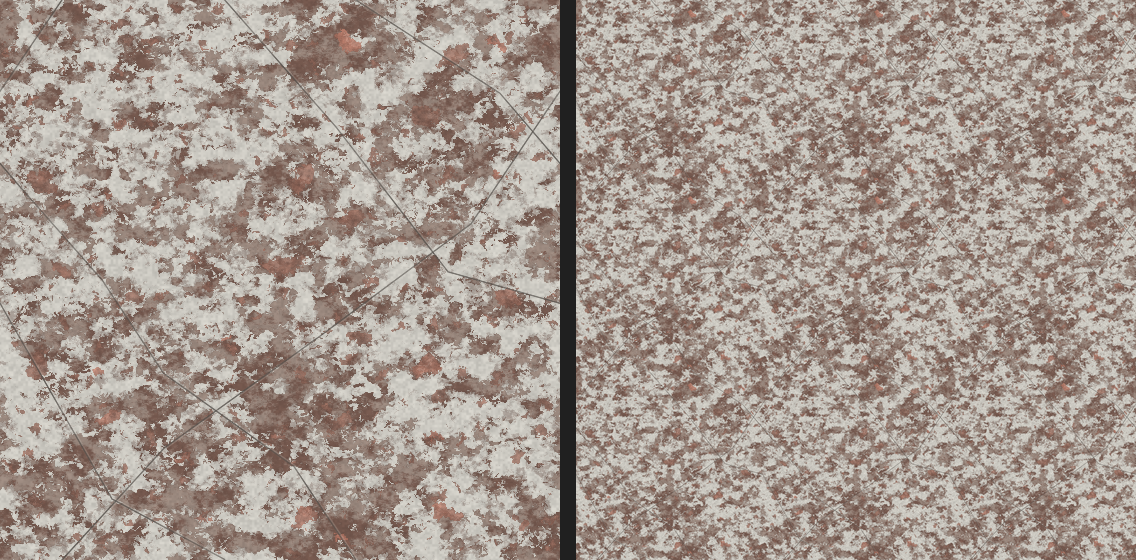
Left: one tile. Right: repeated 3 by 3.
Give the GLSL for this texture, as a WebGL 1 fragment shader.

```glsl
precision highp float;
// Weathered wall: ragged pale plaster flaking off red-brown clay, crossed by
// thin kinked cracks. Wrapped fractal noise is thresholded into plaster, with
// scattered chips and gashes; cracks are polylines that wind around the tile.
uniform vec2 u_resolution;

const vec3 PLASTER_LIGHT = vec3(0.80, 0.79, 0.76);
const vec3 PLASTER_STAINED = vec3(0.65, 0.61, 0.58);
const vec3 CLAY_DARK = vec3(0.45, 0.34, 0.30);
const vec3 CLAY_DUSTY = vec3(0.60, 0.53, 0.49);
const vec3 CHIP_BROWN = vec3(0.53, 0.38, 0.33);
const vec3 CHIP_SALMON = vec3(0.70, 0.45, 0.38);
const vec3 CRACK_GRAY = vec3(0.34, 0.32, 0.30);

vec2 hash2(vec2 cell, float seed) {
  vec3 q = fract((cell.xyx + seed * 17.3) * vec3(0.1031, 0.1030, 0.0973));
  q += dot(q, q.yzx + 33.33);
  return fract((q.xx + q.yz) * q.zy);
}

vec2 wrapCell(vec2 cell, vec2 count) {
  return floor(mod(cell + 0.5, count));
}

// Value noise that repeats on the unit square; freq must be whole
float noise(vec2 p, vec2 freq, float seed) {
  vec2 cell = floor(p * freq);
  vec2 f = p * freq - cell;
  f = f * f * f * (f * (f * 6.0 - 15.0) + 10.0);
  float a = hash2(wrapCell(cell, freq), seed).x;
  float b = hash2(wrapCell(cell + vec2(1.0, 0.0), freq), seed).x;
  float c = hash2(wrapCell(cell + vec2(0.0, 1.0), freq), seed).x;
  float d = hash2(wrapCell(cell + 1.0, freq), seed).x;
  return mix(mix(a, b, f.x), mix(c, d, f.x), f.y);
}

// Fractal noise centred on zero
float fbm(vec2 p, vec2 freq, float gain, float seed) {
  float sum = 0.0, total = 0.0, weight = 1.0;
  for (int i = 0; i < 5; i++) {
    sum += weight * (noise(p, freq, seed + float(i)) - 0.5);
    total += weight;
    weight *= gain;
    freq *= 2.0;
  }
  return sum / total;
}

// Scattered tilted ellipses: x = signed distance, y = random tint
vec2 flakes(vec2 p, float grid, float size, float aspect, float seed) {
  vec2 nearest = vec2(1.0, 0.0);
  vec2 home = floor(p * grid);
  for (int j = -1; j <= 1; j++) {
    for (int i = -1; i <= 1; i++) {
      vec2 cell = home + vec2(float(i), float(j));
      vec2 id = wrapCell(cell, vec2(grid));
      vec2 place = hash2(id, seed);
      vec2 shape = hash2(id, seed + 1.0);
      vec2 d = p * grid - cell - 0.2 - 0.6 * place;
      float angle = (shape.x - 0.5) * 1.8;
      float c = cos(angle), s = sin(angle);
      d = vec2(c * d.x + s * d.y, (c * d.y - s * d.x) * aspect);
      float radius = size * (0.3 + 0.7 * shape.y * shape.y);
      float dist = (length(d) - radius) / grid;
      if (dist < nearest.x) nearest = vec2(dist, fract(place.x * 7.0 + shape.y));
    }
  }
  return nearest;
}

// Signed distance to a kinked line running up the tile, shifting by winding
float crack(vec2 p, float knots, float winding, float start, float seed) {
  float k = floor(p.y * knots);
  float a = hash2(vec2(mod(k, knots), 3.0), seed).x;
  float b = hash2(vec2(mod(k + 1.0, knots), 3.0), seed).x;
  float sway = 0.2;
  float slope = winding + sway * (b - a) * knots;
  float x = start + winding * p.y + sway * mix(a, b, p.y * knots - k);
  return (fract(p.x - x + 0.5) - 0.5) / sqrt(1.0 + slope * slope);
}

vec3 addCrack(vec3 color, float dist, float fade, float pixel) {
  float soft = 0.0005 + 0.5 * pixel;
  float lip = 1.0 - smoothstep(0.0005, 0.0010 + soft, abs(dist - 0.0022));
  float gap = 1.0 - smoothstep(0.0003, 0.0008 + soft, abs(dist));
  color = mix(color, PLASTER_LIGHT, 0.22 * lip);
  return mix(color, CRACK_GRAY, gap * fade);
}

void main() {
  vec2 p = gl_FragCoord.xy / u_resolution;
  float pixel = 1.0 / min(u_resolution.x, u_resolution.y);
  vec2 warp = vec2(fbm(p, vec2(30.0), 0.75, 11.0), fbm(p, vec2(30.0), 0.75, 21.0));
  vec2 rough = p + 0.05 * warp;

  // Plaster height: positive where it still clings, lower in vertical bands
  float broad = fbm(p, vec2(5.0, 4.0), 0.5, 31.0);
  float band = cos(12.5664 * (p.x + 0.3 * broad));
  float height = fbm(p + 0.02 * warp, vec2(22.0, 29.0), 0.76, 41.0);
  height += 0.22 * broad - 0.018 * band + 0.026;
  float gash = flakes(p + 0.06 * warp, 6.0, 0.36, 8.0, 51.0).x;
  float upright = flakes(p.yx + 0.06 * warp, 4.0, 0.30, 10.0, 55.0).x;
  height -= 0.14 * (1.0 - smoothstep(-0.002, 0.005, min(gash, upright)));

  // Clay under a patchy film of dust, darker just below the plaster rim
  float dust = fbm(p, vec2(28.0, 36.0), 0.8, 61.0) + 0.2 * broad;
  vec3 color = mix(CLAY_DARK, CLAY_DUSTY, smoothstep(-0.17, 0.13, dust));
  color *= 1.0 - 0.06 * smoothstep(-0.06, -0.01, height);

  // Plaster, stained where it is thin
  float stain = fbm(p, vec2(44.0, 50.0), 0.8, 71.0);
  vec3 plaster = mix(PLASTER_STAINED, PLASTER_LIGHT, smoothstep(-0.06, 0.13, height + 0.6 * stain));
  color = mix(color, plaster, smoothstep(-0.022, 0.026, height));

  // Clay chips, large and small, with ragged outlines
  vec2 large = flakes(rough, 7.0, 0.22, 1.8, 81.0);
  vec2 small = flakes(rough, 20.0, 0.23, 1.4, 91.0);
  vec2 chip = large.x < small.x ? large : vec2(small.x, 0.4 * small.y);
  vec3 chipColor = mix(CHIP_BROWN, CHIP_SALMON, chip.y * chip.y * chip.y) * (1.0 + 0.8 * stain);
  chipColor *= 1.0 - 0.12 * smoothstep(-0.003, 0.0, chip.x);
  color = mix(color, chipColor, 0.8 * (1.0 - smoothstep(-pixel, pixel, chip.x)));

  // Fine grain, then cracks of uneven depth
  color *= 1.0 + 0.11 * (noise(p, vec2(230.0), 101.0) - 0.5) + 0.06 * (noise(p, vec2(90.0), 102.0) - 0.5);
  float fade = 0.55 + 0.35 * noise(p, vec2(16.0), 103.0);
  color = addCrack(color, crack(p, 5.0, 1.0, 0.05, 111.0), fade, pixel);
  color = addCrack(color, crack(p, 6.0, -1.0, 0.62, 112.0), fade, pixel);
  color = addCrack(color, crack(p.yx, 5.0, -1.0, 0.30, 113.0), fade, pixel);
  gl_FragColor = vec4(color, 1.0);
}
```
